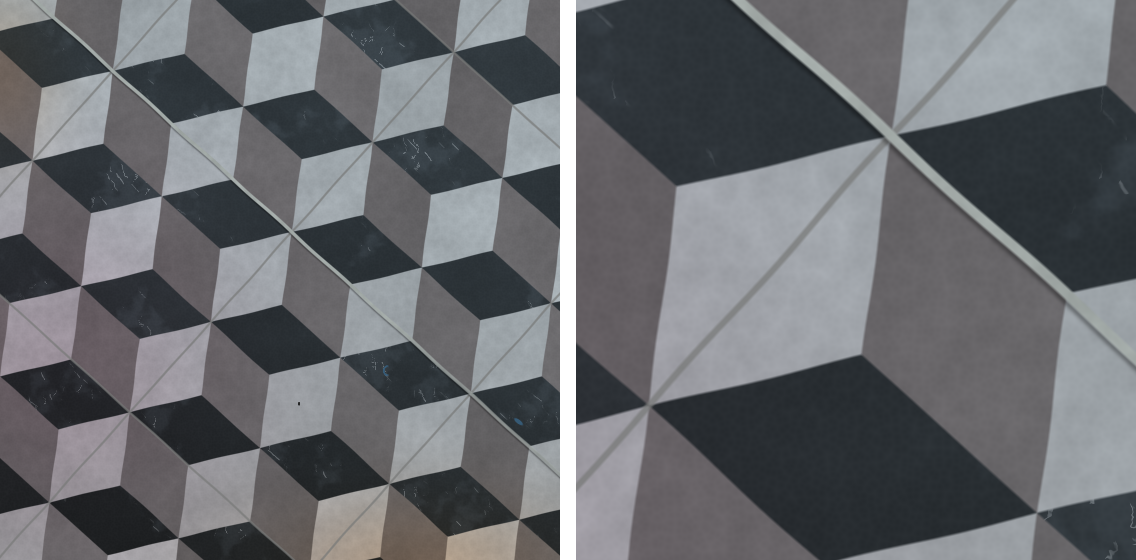
Left: the whole. Right: its middle third, enlarged.
A WebGL 2 fragment shader for this pattern:

```glsl
#version 300 es
precision highp float;
uniform vec2 u_resolution;
out vec4 outColor;

// Rhombus edges, with y pointing down
const vec2 EDGE1 = vec2(0.1273, -0.0303);
const vec2 EDGE2 = vec2(0.1045, 0.0941);
const vec2 EDGE3 = vec2(-0.0172, 0.1305);

float hash(vec2 p) {
  return fract(sin(dot(p, vec2(127.1, 311.7))) * 43758.5);
}

vec2 hash2(vec2 p) {
  return vec2(hash(p), hash(p + 17.3));
}

// Layered sines, roughly -1 to 1
float clouds(vec2 p) {
  float sum = 0.0, gain = 0.5;
  for (int i = 0; i < 5; i++) {
    sum += gain * sin(p.x + 1.7 * sin(p.y)) * cos(0.8 * p.y + sin(p.x));
    p = mat2(1.5, 1.2, -1.2, 1.5) * p + 2.3;
    gain *= 0.68;
  }
  return sum;
}

// Distance to the nearest cell point
float cellular(vec2 p) {
  float nearest = 2.0;
  for (int k = 0; k < 9; k++) {
    vec2 cell = floor(p) + vec2(k % 3 - 1, k / 3 - 1);
    nearest = min(nearest, length(cell + hash2(cell) - p));
  }
  return nearest;
}

// Short scattered scratches
float scratches(vec2 p) {
  float mark = 0.0;
  for (int k = 0; k < 9; k++) {
    vec2 cell = floor(p) + vec2(k % 3 - 1, k / 3 - 1);
    float angle = 0.5 + 1.6 * hash(cell + 5.1);
    vec2 dir = vec2(cos(angle), sin(angle));
    vec2 q = p - cell - hash2(cell);
    float along = clamp(dot(q, dir), -0.4, 0.4);
    float line = 1.0 - smoothstep(0.01, 0.09, length(q - dir * along));
    mark = max(mark, line * step(0.55, hash(cell + 9.7)));
  }
  return mark;
}

float crossLength(vec2 a, vec2 b) {
  return abs(a.x * b.y - a.y * b.x);
}

// Signed distance inside a parallelogram with one corner at the origin
float rhombus(vec2 p, vec2 a, vec2 b) {
  vec2 uv = inverse(mat2(a, b)) * p;
  vec2 inset = min(uv, 1.0 - uv) * crossLength(a, b) / vec2(length(b), length(a));
  return min(inset.x, inset.y);
}

float blob(vec2 p, vec2 center, vec2 size) {
  vec2 q = (p - center) / size;
  return exp(-dot(q, q));
}

void main() {
  vec2 p = gl_FragCoord.xy / u_resolution;
  p.y = 1.0 - p.y;
  float soft = max(0.0011, 0.8 / min(u_resolution.x, u_resolution.y));
  vec2 warped = p + 0.0006 * vec2(sin(p.y * 61.0), sin(p.x * 53.0));

  // Coverage of dark, grey and light faces
  mat2 lattice = mat2(EDGE1 + EDGE2, EDGE3 - EDGE1);
  vec2 grid = inverse(lattice) * (warped - vec2(0.521, 0.4145));
  vec3 faces = vec3(0.0);
  float variation = 0.0;
  for (int k = 0; k < 9; k++) {
    vec2 cell = floor(grid) + vec2(k % 3, k / 3) - 1.0;
    vec2 q = lattice * (grid - cell);
    vec3 inset = vec3(rhombus(q, EDGE1, EDGE2), rhombus(q, EDGE2, EDGE3), rhombus(q, -EDGE1, EDGE3));
    vec3 cover = smoothstep(-soft, soft, inset);
    faces += cover;
    variation += dot(cover, vec3(hash(cell), hash(cell + 3.7), hash(cell + 8.1)) - 0.5);
  }
  float total = max(dot(faces, vec3(1.0)), 0.01);
  faces /= total;
  variation /= total;

  // Face colours under uneven light
  float cool = smoothstep(0.0, 1.0, 1.0 - 0.9 * p.y + 0.35 * p.x);
  vec3 dark = mix(vec3(0.115, 0.125, 0.13), vec3(0.185, 0.215, 0.235), cool);
  vec3 grey = mix(vec3(0.39, 0.385, 0.39), vec3(0.41, 0.405, 0.415), cool);
  vec3 light = mix(vec3(0.63, 0.635, 0.645), vec3(0.645, 0.68, 0.7), cool);
  vec3 color = mat3(dark, grey, light) * faces;
  color *= 1.0 + 0.12 * variation;
  color *= mix(vec3(1.0), vec3(1.0, 0.91, 0.95), blob(p, vec2(0.1, 0.65), vec2(0.32)));
  float warm = blob(p, vec2(0.75, 1.02), vec2(0.28, 0.13)) + 0.7 * blob(p, vec2(0.0, 0.13), vec2(0.1, 0.14));
  color *= mix(vec3(1.0), vec3(1.03, 0.9, 0.77), min(warm, 1.0));

  // Mottling, grain and scuffs
  color *= 1.0 + 0.055 * clouds(p * 21.0) + 0.05 * (cellular(p * 65.0) - 0.5);
  color += 0.018 * (cellular(p * 230.0) - 0.5);
  float worn = smoothstep(0.1, 0.6, clouds(p * 14.0 + 3.0));
  color += faces.x * worn * vec3(0.04, 0.045, 0.05);
  color += faces.x * worn * 0.2 * scratches(p * 55.0 + 0.5 * clouds(p * 60.0));

  // Grout around tiles spanning two lattice steps each way
  vec2 tile = vec2(grid.x, grid.y - 0.5 * grid.x) * 0.5;
  vec2 gap = abs(tile - round(tile)) * 0.431;
  float thin = 1.0 - smoothstep(0.0019 - soft, 0.0019 + soft, min(gap.x, gap.y));
  color = mix(color, vec3(0.47, 0.475, 0.47), 0.72 * thin);
  float side = tile.y * 0.431;
  float fade = 1.0 - 0.4 * smoothstep(0.6, 0.9, p.x);
  color *= 1.0 - 0.3 * exp(-pow((side - 0.004) / 0.002, 2.0));
  float wide = 1.0 - smoothstep(0.003 - soft, 0.003 + soft, abs(side));
  color = mix(color, vec3(0.63, 0.66, 0.65) * (1.0 + 0.08 * clouds(p * 40.0)), wide * fade);

  // Paint dabs and a chip
  vec2 dab = p - vec2(0.692, 0.662);
  float crescent = smoothstep(0.0025, 0.001, abs(length(dab * vec2(1.2, 1.0)) - 0.008));
  crescent *= smoothstep(0.004, -0.002, dab.x);
  vec2 smear = p - vec2(0.926, 0.753);
  smear.y -= 0.6 * smear.x;
  float spot = 1.0 - smoothstep(0.6, 1.1, length(smear / vec2(0.009, 0.005)));
  color = mix(color, vec3(0.22, 0.39, 0.52), 0.8 * max(crescent, spot));
  float chip = 1.0 - smoothstep(0.6, 1.1, length((p - vec2(0.534, 0.721)) / vec2(0.002, 0.004)));
  color = mix(color, vec3(0.15), chip);

  outColor = vec4(clamp(color, 0.0, 1.0), 1.0);
}
```
